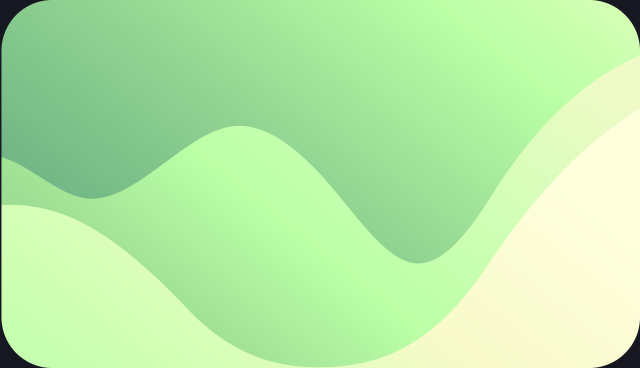
Give the GLSL for this background, as a Shadertoy shader.

```glsl
// Draws a rounded card with three layers of green to cream waves, each with a diagonal gradient.

const float ASPECT = 1.7415;
const vec2 GRADIENT_DIR = vec2(0.62, 0.78);
const vec3 FRAME_COLOR = vec3(0.09, 0.09, 0.13);

// Wave knots: position x, height y, slope
const vec3 UPPER_WAVE[7] = vec3[7](
    vec3(0.000, 0.574, -0.25), vec3(0.249, 0.460, 0.0), vec3(0.651, 0.658, 0.0),
    vec3(0.914, 0.478, -1.20), vec3(1.138, 0.284, 0.0), vec3(1.338, 0.469, 1.6),
    vec3(1.742, 0.850, 0.45));
const vec3 LOWER_WAVE[7] = vec3[7](
    vec3(0.000, 0.442, 0.08), vec3(0.159, 0.422, -0.33), vec3(0.510, 0.161, -1.05),
    vec3(0.866, 0.002, 0.00), vec3(1.327, 0.279, 1.50), vec3(1.742, 0.705, 0.60),
    vec3(1.900, 0.790, 0.50));

// Cubic Hermite segment between two knots
float hermite(vec3 a, vec3 b, float x) {
    float span = b.x - a.x;
    float t = clamp((x - a.x) / span, 0.0, 1.0);
    float u = 1.0 - t;
    return mix(a.y, b.y, t * t * (3.0 - 2.0 * t))
         + span * t * u * (a.z * u - b.z * t);
}

float waveHeight(vec3 knots[7], float x) {
    float height = knots[0].y;
    for (int i = 0; i < 6; i++) {
        if (x >= knots[i].x) height = hermite(knots[i], knots[i + 1], x);
    }
    return height;
}

// Signed distance to a box with rounded corners
float roundedBox(vec2 p, vec2 halfSize, float radius) {
    vec2 q = abs(p) - halfSize + radius;
    return length(max(q, 0.0)) + min(max(q.x, q.y), 0.0) - radius;
}

// One-pixel soft coverage, 1 where the distance is negative
float coverage(float dist) {
    return clamp(0.5 - dist / max(length(vec2(dFdx(dist), dFdy(dist))), 1e-5), 0.0, 1.0);
}

// Gradient through four colours at four stops
vec3 ramp(float t, vec4 stops, vec3 a, vec3 b, vec3 c, vec3 d) {
    vec3 color = mix(a, b, clamp((t - stops.x) / (stops.y - stops.x), 0.0, 1.0));
    color = mix(color, c, clamp((t - stops.y) / (stops.z - stops.y), 0.0, 1.0));
    return mix(color, d, clamp((t - stops.z) / (stops.w - stops.z), 0.0, 1.0));
}

void mainImage(out vec4 fragColor, in vec2 fragCoord) {
    vec2 p = fragCoord / iResolution.xy * vec2(ASPECT, 1.0);
    float t = dot(p, GRADIENT_DIR);

    // Layer gradients, back to front
    vec3 backColor = ramp(t, vec4(0.44, 0.934, 1.504, 1.857),
        vec3(0.44, 0.71, 0.52), vec3(0.57, 0.83, 0.57),
        vec3(0.73, 1.00, 0.65), vec3(0.85, 1.00, 0.72));
    vec3 middleColor = ramp(t, vec4(0.395, 0.78, 1.12, 1.64),
        vec3(0.62, 0.87, 0.58), vec3(0.73, 1.00, 0.65),
        vec3(0.81, 1.00, 0.71), vec3(0.94, 0.98, 0.78));
    vec3 frontColor = ramp(t, vec4(0.10, 0.395, 0.80, 1.37),
        vec3(0.78, 1.00, 0.69), vec3(0.84, 1.00, 0.72),
        vec3(0.97, 0.98, 0.79), vec3(1.00, 1.00, 0.87));

    // Stack the waves
    vec3 color = mix(backColor, middleColor, coverage(p.y - waveHeight(UPPER_WAVE, p.x)));
    color = mix(color, frontColor, coverage(p.y - waveHeight(LOWER_WAVE, p.x)));

    // Rounded card, set in slightly from the left
    vec2 cardCenter = vec2(0.5 * ASPECT + 0.002, 0.5);
    float card = roundedBox(p - cardCenter, vec2(0.5 * ASPECT - 0.002, 0.5), 0.138);
    fragColor = vec4(mix(FRAME_COLOR, color, coverage(card)), 1.0);
}
```
